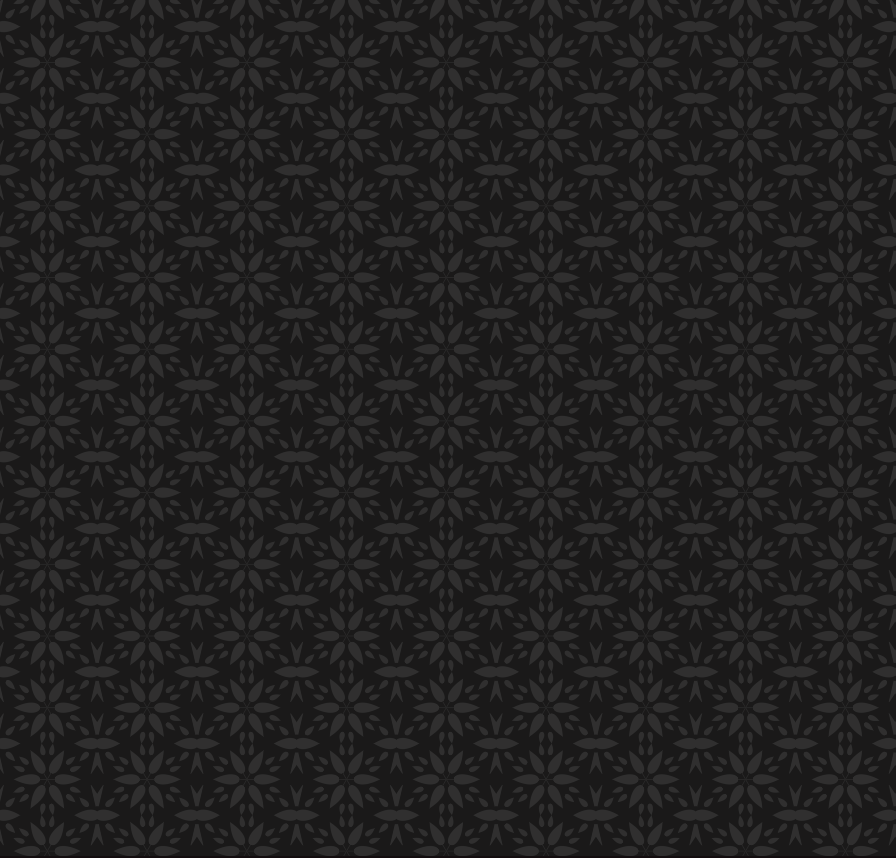
Give the GLSL for this pattern, as a Shadertoy shader.

```glsl
// Dark damask lattice: six-petal flowers alternating with small leafy crosses.
#define COLUMNS 8.982
#define ROW_PITCH 0.7187
#define FLOWER_ORIGIN vec2(0.474, 0.626)
#define PETAL_WIDTH 0.051
#define LEAF_WIDTH 0.026
#define RAY_WIDTH 0.004
#define BOTTOM_EDGE 0.002
#define GROUND vec3(0.102, 0.098, 0.098)
#define MOTIF vec3(0.187, 0.186, 0.186)
#define EDGE_COLOR vec3(0.075, 0.05, 0.06)

const float PI = 3.14159265;

vec2 polar(float radius, float angle) {
    return radius * vec2(cos(angle), sin(angle));
}

// Coordinates measured along and across a direction
vec2 alongAxis(vec2 p, float degreesUp) {
    vec2 axis = polar(1.0, radians(degreesUp));
    return vec2(dot(p, axis), axis.x * p.y - axis.y * p.x);
}

// Petal on the x axis, with a rounded base and a pointed tip
float petal(vec2 p, float base, float tip, float halfWidth) {
    float t = clamp((p.x - base) / (tip - base), 0.0, 1.0);
    float outline = halfWidth * 2.6 * sqrt(t) * (1.0 - t);
    float side = (abs(p.y) - outline) * 0.87;
    return max(side, max(base - p.x, p.x - tip));
}

// Upright tail, narrow at the stem and split by a notch at the end
float forkedTail(vec2 q) {
    float side = (q.x - 0.016 - 0.23 * (q.y - 0.09)) * 0.97;
    float notch = (q.y - 0.215 - 1.5 * q.x) * 0.55;
    return max(max(side, notch), max(0.09 - q.y, q.y - 0.3));
}

// Offset from the nearest lattice point
vec2 repeatCell(vec2 p) {
    vec2 cell = vec2(1.0, ROW_PITCH);
    return (fract(p / cell + 0.5) - 0.5) * cell;
}

// Fold the plane into one half of a sixty-degree sector
vec2 foldSix(vec2 p) {
    float sector = PI / 3.0;
    float angle = mod(atan(p.y, p.x) + 0.5 * sector, sector) - 0.5 * sector;
    return polar(length(p), abs(angle));
}

// Six petals with a pair of leaves in each gap
float flower(vec2 folded) {
    float d = petal(folded, 0.072, 0.335, PETAL_WIDTH);
    return min(d, petal(alongAxis(folded, 21.0), 0.245, 0.362, LEAF_WIDTH));
}

// Two joined petals, forked tails and four diagonal leaves
float leafyCross(vec2 p) {
    vec2 q = abs(p);
    float d = petal(q, -0.02, 0.228, 0.056);
    d = min(d, forkedTail(q));
    return min(d, petal(alongAxis(q, 45.0), 0.125, 0.25, LEAF_WIDTH * 1.1));
}

float coverage(float d, float pixel) {
    return 1.0 - smoothstep(-0.6 * pixel, 0.6 * pixel, d);
}

void mainImage(out vec4 fragColor, in vec2 fragCoord) {
    // Lattice space, one unit per column, measured from the top left
    float pixel = COLUMNS / iResolution.x;
    vec2 fromTop = vec2(fragCoord.x, iResolution.y - fragCoord.y);
    vec2 p = fromTop * pixel - FLOWER_ORIGIN;

    vec2 folded = foldSix(repeatCell(p));
    vec2 crossPoint = repeatCell(p - 0.5 * vec2(1.0, ROW_PITCH));

    float shape = min(flower(folded), leafyCross(crossPoint));
    float ink = coverage(shape, pixel);

    // Fine rays at the flower centre
    float ray = max(folded.y - RAY_WIDTH, folded.x - 0.09);
    float rayInk = coverage(ray, pixel) * 0.7;

    vec3 color = mix(GROUND, MOTIF, max(ink, rayInk));

    // Dark strip along the bottom
    float strip = 1.0 - step(BOTTOM_EDGE, fragCoord.y / iResolution.y);
    color = mix(color, EDGE_COLOR, strip);
    fragColor = vec4(color, 1.0);
}
```
